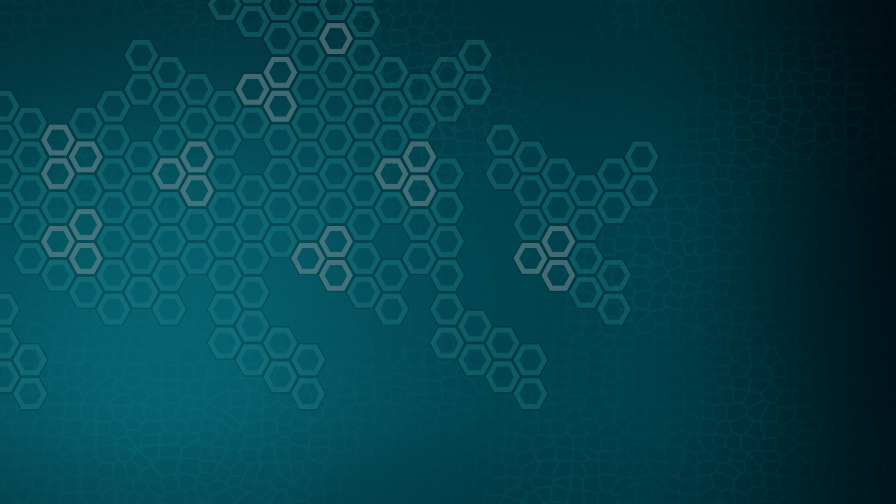
A WebGL 2 fragment shader for this background:

```glsl
#version 300 es
precision highp float;
// Teal backdrop with a soft glow, a cracked cell mesh and branching honeycomb.
// Hexagons live on a lattice of columns and half rows; a cell is drawn when
// its centre lies near one of the strokes of a repeated branch motif.
uniform vec2 u_resolution;
out vec4 fragColor;

const vec2 LATTICE_ORIGIN = vec2(0.0046, 0.9907); // top left cell centre
const vec2 LATTICE_STEP = vec2(0.05516, -0.03356); // column, half row
const vec2 HEX_SCALE = vec2(1.5, 0.8660254);       // lattice to unit hexagon

const vec3 DEEP = vec3(0.0, 0.075, 0.105);
const vec3 TEAL = vec3(0.0, 0.245, 0.29);
const vec3 GLOW = vec3(0.025, 0.135, 0.145);
const vec3 MESH = vec3(0.02, 0.46, 0.50);
const vec3 RING = vec3(0.14, 0.52, 0.54);
const vec3 PALE = vec3(0.46, 0.55, 0.57);

vec2 hash2(vec2 p) {
  vec3 q = fract(p.xyx * vec3(0.1031, 0.1030, 0.0973));
  q += dot(q, q.yzx + 33.33);
  return fract((q.xx + q.yz) * q.zy);
}

float gradientAt(vec2 corner, vec2 offset) {
  return dot(hash2(corner) * 2.0 - 1.0, offset);
}

float gradientNoise(vec2 p) {
  vec2 i = floor(p), f = fract(p);
  vec2 w = f * f * (3.0 - 2.0 * f), e = vec2(1.0, 0.0);
  float low = mix(gradientAt(i, f), gradientAt(i + e, f - e), w.x);
  float high = mix(gradientAt(i + e.yx, f - e.yx), gradientAt(i + 1.0, f - 1.0), w.x);
  return mix(low, high, w.y);
}

float blob(vec2 p, vec2 centre, vec2 radius) {
  vec2 d = (p - centre) / radius;
  return exp(-dot(d, d));
}

// Gap between the two nearest scattered seeds: zero on cell borders
float cellBorder(vec2 p) {
  vec2 base = floor(p), nearest = vec2(9.0);
  for (int y = -1; y <= 1; y++) {
    for (int x = -1; x <= 1; x++) {
      vec2 id = base + vec2(x, y);
      float d = length(id + 0.15 + 0.7 * hash2(id) - p);
      nearest = vec2(min(nearest.x, d), min(nearest.y, max(nearest.x, d)));
    }
  }
  return nearest.y - nearest.x;
}

// Distance to a stroke given in lattice coordinates
float stroke(vec2 p, vec2 a, vec2 b) {
  vec2 ap = (p - a) * HEX_SCALE, ab = (b - a) * HEX_SCALE;
  return length(ap - ab * clamp(dot(ap, ab) / dot(ab, ab), 0.0, 1.0));
}

// Three arms around the anchor, with a trunk and a tail at the lower left
float branch(vec2 cell, vec2 anchor) {
  vec2 p = cell - anchor;
  float arms = min(stroke(p, vec2(-2, -4), vec2(0, -2)), stroke(p, vec2(3, -3), vec2(-1, 1)));
  arms = min(arms, stroke(p, vec2(0, 2), vec2(2, 4)));
  float stem = min(stroke(p, vec2(-4, -1), vec2(-4, 6)), stroke(p, vec2(-4, 6), vec2(-1, 9)));
  return min(arms, stem) - 1.1;
}

float honeycombShape(vec2 c) {
  float d = min(branch(c, vec2(14, 7)), branch(c, vec2(7, 8)));
  d = min(d, min(branch(c, vec2(2, 13)), branch(c, vec2(1, 10))));
  for (int k = 0; k < 2; k++) d = min(d, branch(c, vec2(12 + 8 * k, 13)));
  // Solid body that joins the branches
  d = min(d, stroke(c, vec2(12, 0), vec2(12, 14)) - 2.7);
  d = min(d, stroke(c, vec2(5, 13), vec2(8, 14)) - 1.4);
  float joins = min(stroke(c, vec2(10, 0), vec2(10, 10)), stroke(c, vec2(8, -1), vec2(9, 0)));
  joins = min(joins, stroke(c, vec2(15, 9), vec2(15, 15)));
  return min(d, min(joins, stroke(c, vec2(9, 14), vec2(9, 17))) - 1.1);
}

float spot(vec2 c, vec2 centre) { return length((c - centre) * HEX_SCALE) - 1.4; }

// Groups of three pale cells, plus a single one near the top
float paleShape(vec2 c) {
  float d = min(spot(c, vec2(12, 2)), spot(c, vec2(9.67, 5)));
  d = min(d, min(spot(c, vec2(2.33, 9)), spot(c, vec2(2.67, 14))));
  for (int k = 0; k < 2; k++) {
    vec2 shift = vec2(8 * k, 0);
    d = min(d, min(spot(c, vec2(6.67, 10) + shift), spot(c, vec2(11.67, 15) + shift)));
  }
  return d;
}

vec2 nearestCell(vec2 g) {
  vec2 even = 2.0 * floor(g * 0.5 + 0.5), odd = 2.0 * floor(g * 0.5) + 1.0;
  return length((g - even) * HEX_SCALE) < length((g - odd) * HEX_SCALE) ? even : odd;
}

void main() {
  vec2 uv = gl_FragCoord.xy / u_resolution.y;
  float fromRight = u_resolution.x / u_resolution.y - uv.x;

  // Broad light: dark right side and top, glow at the lower left
  float light = smoothstep(-0.08, 0.55, fromRight) * (1.0 - 0.36 * smoothstep(0.5, 1.05, uv.y));
  light *= 1.0 - 0.15 * smoothstep(0.2, 0.0, uv.y);
  vec3 color = mix(DEEP * (1.0 - 0.4 * uv.y), TEAL, light);
  color += GLOW * blob(uv, vec2(0.32, 0.3), vec2(0.5, 0.4));
  color += 0.25 * GLOW * blob(uv, vec2(0.5, 0.75), vec2(0.4, 0.3));

  // Cracked mesh, fading in and out in patches
  float border = cellBorder(uv * vec2(31.0, 36.0) + 0.4 * gradientNoise(uv * 12.0));
  float line = 1.0 - smoothstep(0.04, 0.16 + 30.0 / u_resolution.y, border);
  float patches = smoothstep(-0.25, 0.4, gradientNoise(uv * 3.2 + 4.0));
  patches += 0.8 * blob(uv, vec2(0.2, 0.15), vec2(0.35, 0.25)) + 0.5 * blob(uv, vec2(0.36, 0.53), vec2(0.14, 0.1));
  color = mix(color, MESH, line * (0.03 + 0.14 * patches) * (0.35 + 0.65 * light));

  // Honeycomb rings with darker seams
  vec2 grid = (uv - LATTICE_ORIGIN) / LATTICE_STEP, cell = nearestCell(grid);
  vec2 q = abs((grid - cell) * HEX_SCALE);
  float hex = max(q.y, q.x * 0.8660254 + q.y * 0.5), soft = 13.0 / u_resolution.y;
  float ring = smoothstep(0.53 - soft, 0.53 + soft, hex) * (1.0 - smoothstep(0.79 - soft, 0.79 + soft, hex));
  float seam = smoothstep(0.79 - soft, 0.79 + soft, hex);
  float shown = step(honeycombShape(cell), 0.0), pale = step(paleShape(cell), 0.0);
  color *= 1.0 - 0.14 * seam * shown;
  color = mix(color, mix(RING, PALE, pale), ring * max(0.34 * shown, 0.55 * pale));
  fragColor = vec4(color, 1.0);
}
```
